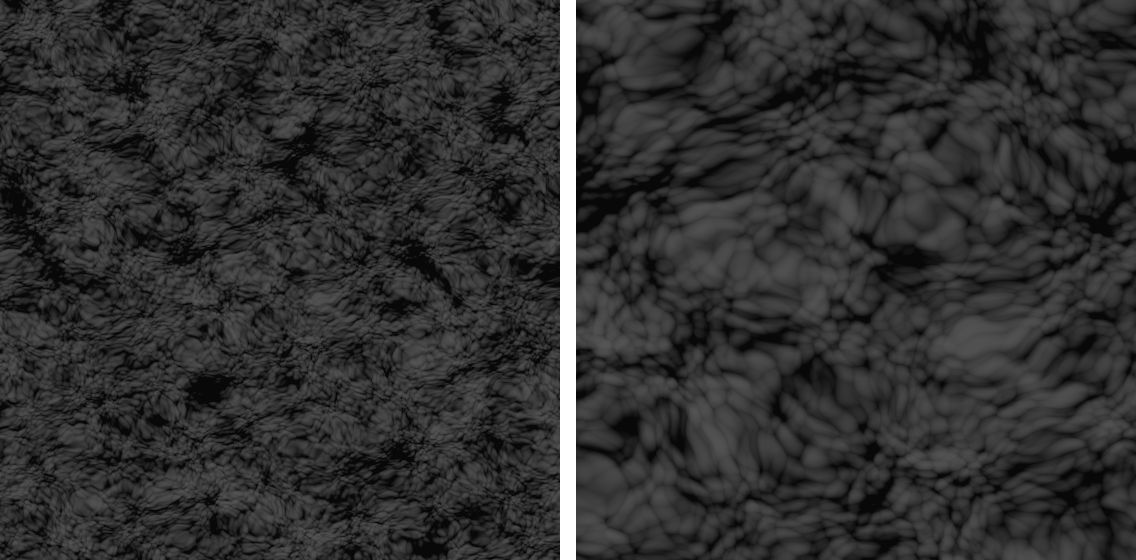
Left, the full canvas; right, a detail of the centre.
Give the GLSL for this texture, as a WebGL 2 fragment shader.

```glsl
#version 300 es
precision highp float;
// Dark crumbly soil: clods and crumbs in five sizes, lit from above.
// Each size is a cellular layer of overlapping domes; their sum gives both
// the tone and the slope shading, with deep gaps sunk into black.

uniform vec2 u_resolution;
out vec4 fragColor;

vec3 hash3(vec2 cell) {
    vec3 q = fract(cell.xyx * vec3(0.1031, 0.1030, 0.0973));
    q += dot(q, q.yxz + 33.33);
    return fract((q.xxy + q.yzz) * q.zyx);
}

// Upper surface of round grains with random heights, one per cell
float grains(vec2 p) {
    vec2 cell = floor(p);
    float top = -1.0;
    for (int y = -1; y <= 1; y++) {
        for (int x = -1; x <= 1; x++) {
            vec2 id = cell + vec2(x, y);
            vec3 rnd = hash3(id);
            vec2 d = id + rnd.xy - p;
            top = max(top, 0.6 * rnd.z - dot(d, d));
        }
    }
    return top;
}

// Layered sines that roughen the outlines of the grains
vec2 crumble(vec2 p) {
    mat2 turn = mat2(0.8, 0.6, -0.6, 0.8);
    vec2 q = p;
    float freq = 23.0;
    for (int i = 0; i < 4; i++) {
        q = turn * q;
        p += 0.28 / freq * sin(q.yx * freq + vec2(1.3, 4.1) * float(i + 1));
        freq *= 2.1;
    }
    return p;
}

// Sum of all grain sizes, centred near zero
float relief(vec2 p) {
    mat2 turn = mat2(0.96, 0.28, -0.28, 0.96);
    float sum = 0.0;
    float freq = 9.0;
    float weight = 0.09;
    for (int i = 0; i < 5; i++) {
        sum += weight * (grains(p * freq + 17.0 * float(i + 1)) - 0.09);
        p = turn * p;
        freq *= 1.9;
        weight *= 1.08;
    }
    return sum;
}

void main() {
    vec2 uv = gl_FragCoord.xy / min(u_resolution.x, u_resolution.y);

    // Clods lie slightly flattened
    vec2 p = crumble(uv * vec2(1.0, 1.18) + 3.0);

    // Tone from height, plus light on the slopes that face upward
    float height = relief(p);
    float slope = height - relief(p + vec2(-0.0015, 0.006));
    float tone = 0.184 + height + 0.6 * slope;

    // Shadowed gaps between the larger clods
    tone -= 0.40 * max(0.0, -0.1 - grains(p * 8.0 + 61.0));
    tone -= 0.25 * max(0.0, -0.1 - grains(p * 17.0 + 83.0));

    // A few paler crumbs
    tone += 0.05 * smoothstep(0.45, 0.6, grains(p * 20.0 + 29.0));

    // Deepen the shadows and hold back the highlights
    float offset = tone - 0.17;
    tone -= 1.5 * offset * offset;
    fragColor = vec4(vec3(clamp(tone, 0.03, 0.36)), 1.0);
}
```
